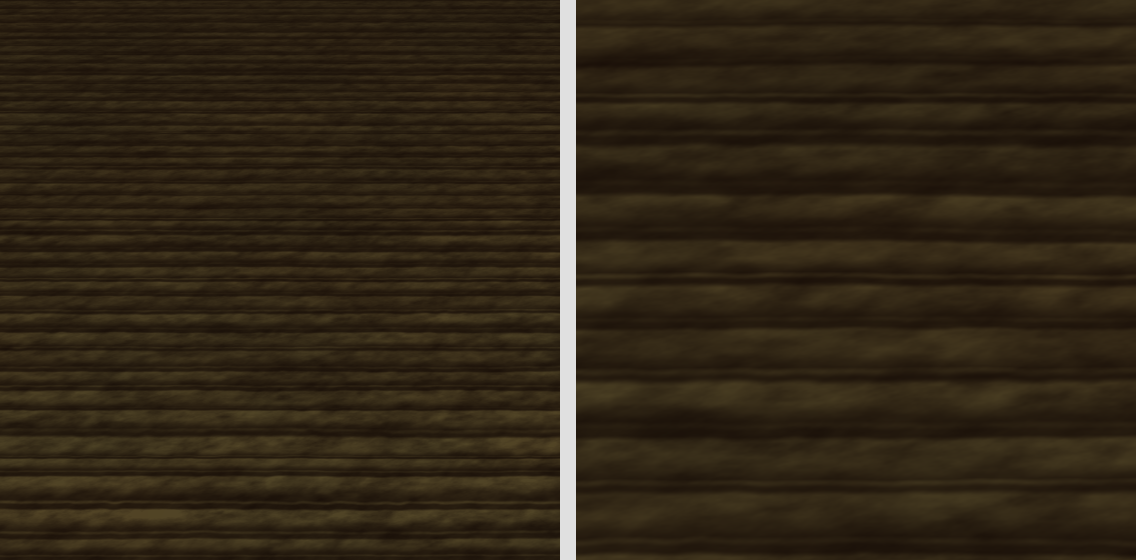
Left: the whole. Right: its middle third, enlarged.
Reproduce this texture procedurally as a Shadertoy shader.

```glsl
// Dark brown ribbed cloth lying on a plane that recedes towards the top.
// A perspective row coordinate is cut into uneven straight ribs, each with a soft
// body, an upper edge and a groove holding a thread; slanted grain mottles it.

#define HORIZON 2.0        // height of the vanishing line, in canvas units
#define RIB_SCALE 78.0     // ribs in view = RIB_SCALE * (1/(HORIZON-1) - 1/HORIZON)
#define RIB_JITTER 0.50    // unevenness of the rib spacing
#define WAVINESS 0.07      // sideways wobble of the rib edges
#define WEAR 1.5           // strength of the mottled wear
#define SOFTNESS 0.0011    // blur of the rib edges, in canvas units
#define FAR_SHADE 0.54     // brightness at the top edge
#define NEAR_SHADE 1.20    // brightness at the bottom edge
#define GROOVE_COLOR vec3(0.112, 0.074, 0.040)
#define RIB_COLOR vec3(0.278, 0.236, 0.134)

float hash(vec2 p) {
    return fract(sin(dot(p, vec2(127.1, 311.7))) * 43758.5453);
}

float noise(vec2 p) {
    vec2 cell = floor(p);
    vec2 f = fract(p);
    f = f * f * (3.0 - 2.0 * f);
    return mix(mix(hash(cell), hash(cell + vec2(1.0, 0.0)), f.x),
               mix(hash(cell + vec2(0.0, 1.0)), hash(cell + vec2(1.0, 1.0)), f.x), f.y);
}

// Layered noise, from 0 to 1
float fbm(vec2 p) {
    float sum = 0.0;
    float amplitude = 0.533;
    for (int i = 0; i < 4; i++) {
        sum += amplitude * noise(p);
        p = p * 2.03 + 17.3;
        amplitude *= 0.5;
    }
    return sum;
}

// Light over one rib, from its lower groove (0) to its upper edge (1)
float ribProfile(float f, float id, float blur) {
    float groove = mix(0.16, 0.46, hash(vec2(id, 3.0)));
    float body = smoothstep(groove - 0.14 - blur, groove + 0.18 + blur, f);
    body *= 1.0 - smoothstep(0.90 - blur, 0.96 + blur, f);
    float crest = mix(0.74, 1.0, smoothstep(groove, 0.88, f));

    // Thin thread lying in the groove
    float threadWidth = 0.06 + blur;
    float thread = 1.0 - smoothstep(0.0, threadWidth, abs(f - groove * 0.42));
    thread *= mix(0.15, 0.60, hash(vec2(id, 8.0))) * 0.08 / (0.02 + threadWidth);

    float level = mix(0.66, 1.0, hash(vec2(id, 5.0)));
    return 0.13 + max(body * crest * level * 0.74, thread);
}

void mainImage(out vec4 fragColor, in vec2 fragCoord) {
    vec2 uv = fragCoord / iResolution.xy;

    // Perspective plane: rows crowd together towards the horizon
    float depth = HORIZON - uv.y;
    float row = RIB_SCALE / depth;
    float blur = max(SOFTNESS, 0.5 / iResolution.y) * row / depth;
    float across = (uv.x - 0.5) * HORIZON / depth;

    // Uneven spacing with nearly straight edges
    float warped = row + RIB_JITTER * (noise(vec2(row * 0.83, 4.0)) - 0.5);
    warped += WAVINESS * (noise(vec2(across * 5.0, row * 0.7)) - 0.5);
    warped += 0.05 * (noise(vec2(across * 45.0, row * 2.0)) - 0.5);
    float tone = ribProfile(fract(warped), floor(warped), blur);

    // Slanted grain, long streaks and broad stains
    float grain = fbm(vec2(across * 34.0 - row * 1.3, row * 3.2));
    float streaks = fbm(vec2(across * 5.0, row * 1.6) + 31.0);
    float stains = fbm(vec2(across * 3.0, row * 0.25) + 57.0);
    float wear = grain * 0.5 + streaks * 0.32 + stains * 0.18;
    tone *= 1.0 + WEAR * 1.25 * (wear - 0.5);
    tone += 0.30 * (grain - 0.5) + 0.14 * (streaks - 0.5);

    // Fading light, with a slightly warmer cast in stained spots
    tone *= mix(NEAR_SHADE, FAR_SHADE, uv.y);
    vec3 color = mix(GROOVE_COLOR, RIB_COLOR, clamp(tone, -0.1, 1.2));
    color *= mix(vec3(0.98, 1.0, 1.0), vec3(1.04, 0.98, 0.94), stains);
    fragColor = vec4(color, 1.0);
}
```
